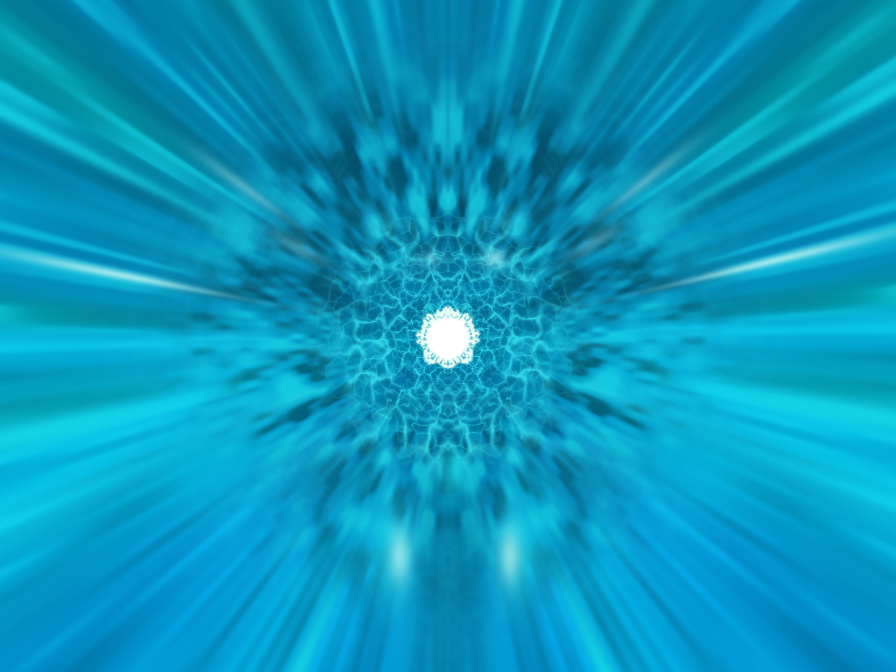
Reproduce this background procedurally as a WebGL 1 fragment shader.

```glsl
precision highp float;
// Zoom-blurred water burst: a white scalloped core inside a web of caustic
// cells that stretch into mirrored rays. Cells and wisps live in log-polar
// space; broad beams and soft spots set the lighting.
uniform vec2 u_resolution;

const vec3 DEEP = vec3(0.005, 0.46, 0.61);
const vec3 BLUE = vec3(0.005, 0.55, 0.78);
const vec3 CYAN = vec3(0.01, 0.67, 0.83);
const vec3 GREEN = vec3(0.01, 0.58, 0.60);
const vec3 AQUA = vec3(0.08, 0.83, 0.90);
const vec3 PALE = vec3(0.72, 0.94, 0.93);

vec2 hash2(vec2 p) {
  vec2 k = vec2(dot(p, vec2(127.1, 311.7)), dot(p, vec2(269.5, 183.3)));
  return fract(sin(k) * 43758.55);
}

float noise(vec2 p) {
  vec2 i = floor(p), f = fract(p);
  f = f * f * (3.0 - 2.0 * f);
  float low = mix(hash2(i).x, hash2(i + vec2(1.0, 0.0)).x, f.x);
  float high = mix(hash2(i + vec2(0.0, 1.0)).x, hash2(i + 1.0).x, f.x);
  return mix(low, high, f.y);
}

// Bright borders of uneven strength between scattered cells
float web(vec2 p) {
  p += 0.5 * vec2(noise(p * 2.3), noise(p * 2.3 + 17.0));
  float near = 8.0, second = 8.0;
  for (int i = 0; i < 9; i++) {
    vec2 id = floor(p) + vec2(mod(float(i), 3.0), floor(float(i) / 3.0)) - 1.0;
    float d = length(id + hash2(id) - p);
    second = min(second, max(near, d));
    near = min(near, d);
  }
  return exp(-8.0 * (second - near)) * (0.35 + noise(p * 1.7 + 8.0));
}

// Averages the web along the radius to blur it outward
float zoomWeb(vec2 polar, float blur) {
  float sum = 0.0;
  for (int i = 0; i < 10; i++) {
    float s = (float(i) - 4.5) / 10.0;
    sum += web((polar + vec2(0.0, s * blur)) * 3.6 + 5.0);
  }
  return sum / 10.0;
}

float beam(float angle, float at, float width) {
  float d = (angle - at) / width;
  return exp(-d * d);
}

float spot(vec2 p, vec2 at, vec2 size) {
  vec2 d = (p - at) / size;
  return exp(-dot(d, d));
}

void main() {
  vec2 p = (gl_FragCoord.xy - 0.5 * u_resolution) / u_resolution.y;
  p.y += 0.003;
  float r = max(length(p), 0.001);
  vec2 m = vec2(abs(p.x - 0.01), p.y);
  // Mirrored angle, up is positive, with a slight overall tilt
  float a = atan(p.y, abs(p.x)) - 0.022 * p.x / r;
  vec2 polar = vec2(a, log(r));
  float outer = smoothstep(0.2, 0.45, r);

  // Broad colour zones by direction
  vec3 col = mix(BLUE, CYAN, smoothstep(-0.68, -0.38, a));
  col = mix(col, mix(DEEP, BLUE, 0.4), smoothstep(-0.05, 0.3, a));
  col = mix(col, CYAN, 0.5 * beam(a, 0.36, 0.07) * outer + 0.6 * beam(a, -1.05, 0.16));
  col = mix(col, DEEP, 0.6 * smoothstep(-1.3, -1.5, a));
  float greens = beam(a, 0.6, 0.1) + beam(a, 0.08, 0.04) + 0.8 * beam(a, -0.15, 0.05);
  greens += 0.5 * beam(a, 1.1, 0.22);
  col = mix(col, GREEN, 0.75 * min(greens, 1.0) * smoothstep(0.3, 0.62, r));
  col = mix(col, mix(DEEP, BLUE, 0.4), 0.6 - 0.6 * smoothstep(0.12, 0.33, r));

  // Wide and fine radial streaks
  float wide = noise(vec2(a * 13.0 + 30.0, r * 2.5));
  float fine = noise(vec2(a * 45.0 + 90.0, r * 4.0));
  col *= 1.0 + outer * (0.24 * (wide - 0.5) + 0.2 * (fine - 0.5));
  float streak = smoothstep(0.58, 0.95, 0.5 * wide + 0.6 * fine);
  col = mix(col, AQUA, 0.65 * streak * outer * smoothstep(-1.0, 0.1, a));

  // Short dark and bright wisps around the cells
  float ring = smoothstep(0.09, 0.2, r) * (1.0 - smoothstep(0.28, 0.48, r));
  float wisp = 0.6 * noise(polar * vec2(11.0, 5.0) + 40.0);
  wisp += 0.4 * noise(polar * vec2(29.0, 10.0) + 70.0);
  col *= 1.0 - 0.4 * ring * smoothstep(0.55, 0.2, wisp);
  col = mix(col, AQUA, 0.75 * ring * smoothstep(0.5, 0.85, wisp));
  col = mix(col, DEEP * 0.95, 0.55 * spot(m, vec2(0.2, -0.21), vec2(0.07, 0.05)));
  col = mix(col, DEEP, 0.7 * spot(m, vec2(0.0, -0.33), vec2(0.06, 0.13)));

  // Caustic web, sharp inside and stretched outside
  float cells = zoomWeb(polar, 0.04 + 0.8 * smoothstep(0.13, 0.4, r));
  float inside = 1.0 - smoothstep(0.12, 0.24, r);
  float threads = web(polar * vec2(6.0, 8.0) + 21.0) * inside;
  col *= 1.0 - 0.2 * inside * (1.0 - cells) * noise(polar * 6.0 + 11.0);
  float caustic = cells * mix(0.5, 0.9, inside) + 0.5 * threads;
  col = mix(col, vec3(0.2, 0.85, 0.92), min(caustic, 0.9) * (1.0 - smoothstep(0.3, 0.6, r)));

  // Main beams
  float cyanBeams = 0.9 * beam(a, -0.205, 0.035) + 0.7 * beam(a, 0.49, 0.018)
    + 0.45 * beam(a, -0.37, 0.05) + 0.5 * beam(a, 1.36, 0.02)
    + 0.95 * beam(a, -1.14, 0.025) + 0.4 * beam(a, 1.03, 0.025);
  col = mix(col, AQUA, min(cyanBeams, 1.0) * smoothstep(0.25, 0.6, r));
  float paleBeams = 0.75 * beam(a, 0.212, 0.013) * beam(r, 0.49, 0.17)
    + 0.45 * beam(a, 0.655, 0.02) * beam(r, 0.38, 0.08)
    + 0.4 * beam(a, 0.56, 0.03) * beam(r, 0.26, 0.04);
  col = mix(col, PALE, paleBeams * (0.6 + 0.6 * fine));

  // Soft glows and pale highlights
  col = mix(col, vec3(0.01, 0.74, 0.9), 0.6 * spot(m, vec2(0.37, -0.2), vec2(0.09, 0.06)));
  col = mix(col, AQUA, 0.65 * spot(m, vec2(0.095, -0.32), vec2(0.035, 0.08)));
  col = mix(col, PALE, 0.7 * spot(m, vec2(0.082, -0.325), vec2(0.016, 0.04)));
  col = mix(col, AQUA, 0.7 * spot(m, vec2(0.0, -0.2), vec2(0.02, 0.03)));
  vec2 upper = vec2(abs(p.x - 0.022), p.y);
  col = mix(col, PALE, 0.8 * wisp * spot(upper, vec2(0.047, 0.118), vec2(0.02, 0.014)));

  // Scalloped halo and white core
  float rim = 0.045 + 0.002 * cos(a * 8.0) + 0.006 * (noise(vec2(a * 9.0, 3.0)) - 0.5);
  float grain = noise(vec2(a * 14.0, r * 260.0));
  vec3 halo = mix(vec3(0.35, 0.75, 0.8), vec3(0.9, 1.0, 0.97), smoothstep(0.15, 0.6, grain));
  col = mix(col, halo, 1.0 - smoothstep(rim - 0.003, rim + 0.003, r));
  col = mix(col, vec3(1.0), 1.0 - smoothstep(0.028, 0.036, r));
  gl_FragColor = vec4(clamp(col, 0.0, 1.0), 1.0);
}
```
